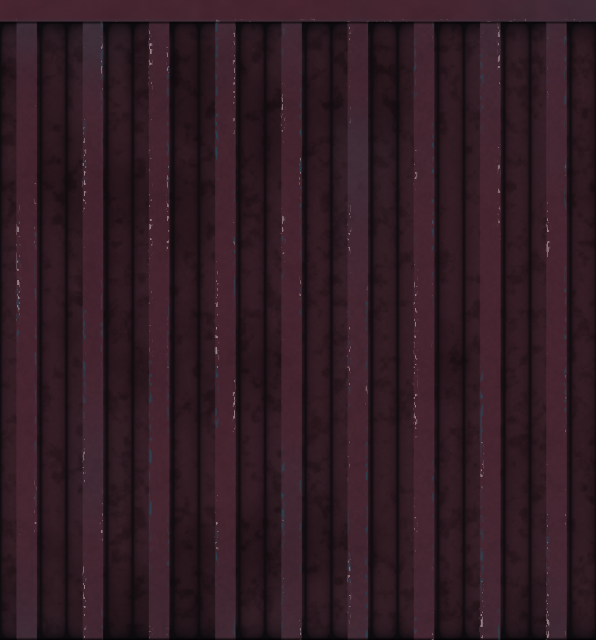
Write a WebGL 1 fragment shader that draws this texture.

```glsl
precision highp float;
// Painted corrugated metal: nine vertical ribs with recessed panels under a top rail.
// Each rib is a 1D profile of faces and dark seams; noise adds grime, faded paint
// and clusters of pale or teal chips along the rib edges.

uniform vec2 u_resolution;

const float RIBS = 9.0;
const float SEAM_A = 0.005;       // seam left of the slope, in rib widths
const float FACE_LEFT = 0.248;    // raised face
const float FACE_RIGHT = 0.560;
const float SEAM_B = 0.615;       // seam between rib and recess
const float SEAM_WIDTH = 0.022;
const float RAIL_HEIGHT = 0.034;  // in canvas heights
const float END_SHADOW = 0.011;
const float GRIME = 0.42;
const float FADE = 0.75;

const vec3 FACE_COLOR = vec3(0.275, 0.142, 0.186);
const vec3 SLOPE_COLOR = vec3(0.212, 0.117, 0.150);
const vec3 RECESS_COLOR = vec3(0.207, 0.112, 0.143);
const vec3 SIDE_COLOR = vec3(0.175, 0.098, 0.128);
const vec3 SEAM_COLOR = vec3(0.058, 0.050, 0.066);
const vec3 FADED_COLOR = vec3(0.235, 0.190, 0.232);
const vec3 CHIP_COLOR = vec3(0.66, 0.58, 0.60);
const vec3 TEAL_COLOR = vec3(0.12, 0.31, 0.37);

float hash(vec2 p) {
  p = fract(p * vec2(0.1031, 0.1130));
  p += dot(p, p.yx + 33.33);
  return fract((p.x + p.y) * p.x * 17.17);
}

float noise(vec2 p) {
  vec2 i = floor(p), f = fract(p);
  f = f * f * (3.0 - 2.0 * f);
  return mix(mix(hash(i), hash(i + vec2(1.0, 0.0)), f.x),
             mix(hash(i + vec2(0.0, 1.0)), hash(i + 1.0), f.x), f.y);
}

float fbm(vec2 p) {
  float sum = 0.0, amp = 0.5;
  for (int i = 0; i < 5; i++) {
    sum += amp * noise(p);
    p = p * 2.1 + 17.3;
    amp *= 0.5;
  }
  return sum / 0.97;
}

// Smooth-edged interval mask
float band(float x, float lo, float hi, float soft) {
  return smoothstep(lo - soft, lo + soft, x) * (1.0 - smoothstep(hi - soft, hi + soft, x));
}

float bump(float x, float width) {
  return exp(-x * x / (width * width));
}

void main() {
  vec2 uv = gl_FragCoord.xy / u_resolution;
  vec2 p = vec2(uv.x * 0.93, uv.y);
  float rib = floor(uv.x * RIBS);
  float s = fract(uv.x * RIBS);
  float soft = max(0.012, 0.75 * RIBS / u_resolution.x);
  float below = 1.0 - RAIL_HEIGHT - uv.y;

  // Rib profile
  float face = band(s, FACE_LEFT, FACE_RIGHT, soft);
  float recess = smoothstep(SEAM_B - soft, SEAM_B + soft, s);
  vec3 color = mix(SLOPE_COLOR, SIDE_COLOR, step(FACE_RIGHT - 0.02, s));
  color = mix(color, RECESS_COLOR, recess);
  color = mix(color, FACE_COLOR, face);

  // Faded paint, strongest near both ends of each rib
  float ends = exp(-max(below, 0.0) / 0.10) + exp(-uv.y / 0.13);
  float ribFade = noise(vec2(rib * 7.3 + 2.0, uv.y * 4.0));
  float fade = ends * (0.25 + 0.65 * ribFade) + 0.65 * smoothstep(0.60, 0.95, ribFade);
  fade *= 0.65 + 0.7 * fbm(p * 14.0);
  fade = clamp(fade * FADE, 0.0, 0.85) * mix(0.45, 1.0, face);
  color = mix(color, FADED_COLOR * mix(0.70, 1.0, face), fade);

  // Grime: broad stains and fine speckle, mostly off the raised face
  float stain = smoothstep(0.42, 0.78, fbm(p * 7.0 + 5.0));
  float speckle = smoothstep(0.48, 0.80, fbm(p * 55.0 + 31.0));
  color *= 1.0 - GRIME * (0.6 * stain + 0.55 * speckle) * mix(1.0, 0.20, face);
  color *= 0.97 + 0.06 * noise(p * 220.0);

  // Seams with soft contact shadow
  float toA = min(abs(s - SEAM_A), 1.0 - abs(s - SEAM_A));
  float toB = abs(s - SEAM_B);
  float toSeam = min(toA, toB);
  color *= 1.0 - 0.42 * exp(-toSeam / 0.055) * (1.0 - face);
  float seam = max(bump(toA, SEAM_WIDTH), bump(toB, SEAM_WIDTH));
  color = mix(color, SEAM_COLOR, 0.88 * seam);

  // Rounded dark ends of the recesses and slopes
  float across = mix(s / FACE_LEFT - 1.0, (s - 0.81) / 0.195, recess);
  float arch = 0.014 * pow(min(abs(across), 1.0), 4.0);
  float endGap = max(min(below, uv.y) - arch, 0.0);
  float endShade = exp(-endGap / END_SHADOW) * (1.0 - face);
  color = mix(color, SEAM_COLOR * 0.8, 0.92 * endShade);
  color *= mix(0.35, 1.0, smoothstep(0.0, 0.005, min(below, uv.y)));

  // Chips gathered in runs along both edges of the face
  float onRight = step(0.4, s);
  float edge = mix(bump(s - FACE_LEFT - 0.025, 0.024), bump(s - FACE_RIGHT + 0.025, 0.016), onRight);
  vec2 lane = vec2(rib * 5.7 + onRight * 2.3, uv.y);
  float run = smoothstep(0.40, 0.92, noise(lane * vec2(1.0, 11.0) + 3.0));
  float flake = noise(vec2(uv.x * 430.0, uv.y * 230.0));
  float chip = smoothstep(0.92 - 0.30 * run, 1.04 - 0.30 * run, flake) * edge;
  float tealRun = smoothstep(0.45, 0.85, noise(lane * vec2(1.0, 8.0) + 47.0));
  float tealFlake = smoothstep(0.45, 0.85, noise(vec2(uv.x * 300.0, uv.y * 150.0) + 9.0));
  color = mix(color, TEAL_COLOR, 0.65 * edge * tealRun * tealFlake);
  color = mix(color, CHIP_COLOR, 0.85 * chip * (0.3 + 0.7 * run));

  // Top rail with a worn lower lip
  vec3 rail = mix(FACE_COLOR, FADED_COLOR, 0.45 * smoothstep(0.75, 1.0, uv.x) + 0.25 * stain);
  rail *= 0.92 + 0.14 * fbm(p * 40.0);
  float lip = bump(below + 0.002, 0.002);
  rail = mix(rail, FADED_COLOR, 0.55 * lip);
  rail = mix(rail, CHIP_COLOR, 0.6 * lip * smoothstep(0.84, 0.97, noise(uv * vec2(220.0, 300.0))));
  color = mix(rail, color, smoothstep(-0.0015, 0.0015, below));

  gl_FragColor = vec4(color, 1.0);
}
```
